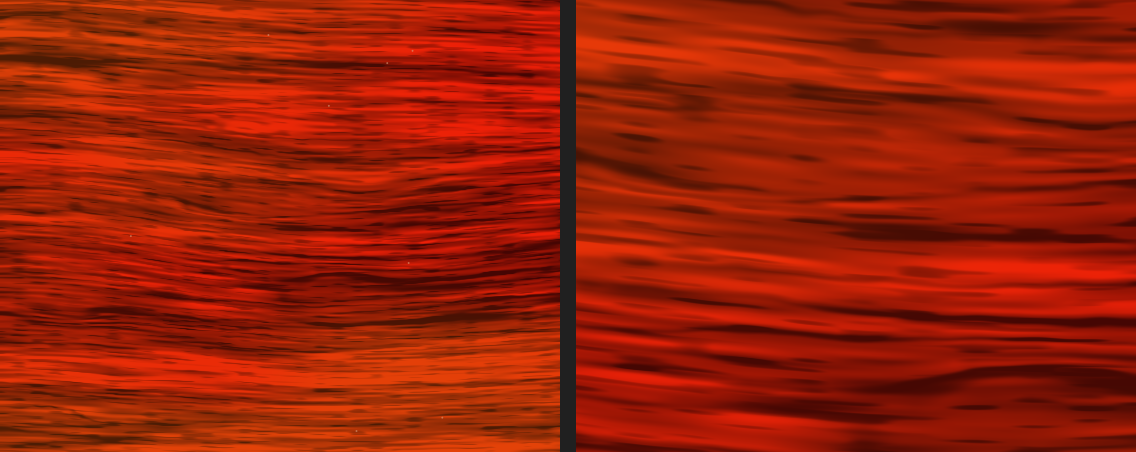
Left: the whole. Right: its middle third, enlarged.
Give the GLSL for this texture, as a WebGL 2 fragment shader.

```glsl
#version 300 es
precision highp float;
// Polished rosewood veneer: long horizontal grain sampled along a gently warped
// height field. Scattered oval swellings bend the rings into cathedral figures,
// while crisp straight fibres and short pores run over everything.

#define BAND_FREQ 13.0
#define RING_FREQ 46.0
#define LINE_FREQ 92.0
#define FIBRE_FREQ 180.0
#define BAND_GAIN 0.40
#define RING_GAIN 0.42
#define LINE_GAIN 0.46
#define FIBRE_GAIN 0.52
#define WARP 0.08
#define FIGURES 9
#define FIGURE_LIFT 0.034
#define EXPOSURE 0.62

uniform vec2 u_resolution;
out vec4 fragColor;

float hash(vec2 p) {
    return fract(sin(dot(p, vec2(127.1, 311.7))) * 43758.5453);
}

float noise(vec2 p) {
    vec2 i = floor(p), f = fract(p);
    f = f * f * (3.0 - 2.0 * f);
    return mix(mix(hash(i), hash(i + vec2(1, 0)), f.x),
               mix(hash(i + vec2(0, 1)), hash(i + vec2(1, 1)), f.x), f.y);
}

// Slow wave shared by every layer
float slope(vec2 p) {
    return p.y + WARP * (noise(p * vec2(1.3, 2.2) + 4.0) - 0.5);
}

// Height across the rings, with ripples and oval figures added
float ringHeight(vec2 p, float aspect) {
    float h = slope(p);
    h += 0.012 * (noise(p * vec2(5.0, 14.0) + 17.0) - 0.5);
    h += 0.007 * (noise(p * vec2(13.0, 38.0) + 31.0) - 0.5);
    h += 0.003 * (noise(p * vec2(45.0, 110.0) + 53.0) - 0.5);
    for (int i = 0; i < FIGURES; i++) {
        float k = float(i);
        vec2 centre = vec2(hash(vec2(k, 2.3)) * aspect,
                           (k + 0.2 + 0.6 * hash(vec2(k, 7.9))) / float(FIGURES));
        vec2 size = vec2(0.08 + 0.14 * hash(vec2(k, 5.1)), 0.028);
        vec2 d = (p - centre) / size;
        float side = hash(vec2(k, 9.7)) < 0.5 ? -1.0 : 1.0;
        h += side * FIGURE_LIFT * exp(-dot(d, d));
    }
    return h;
}

// Small pale dust marks, one candidate per cell
float dust(vec2 p, float pixel) {
    vec2 cell = floor(p * 16.0);
    vec2 centre = (cell + 0.2 + 0.6 * vec2(hash(cell + 3.0), hash(cell + 8.0))) / 16.0;
    float present = step(0.96, hash(cell + 21.0));
    return present * (1.0 - smoothstep(0.0006, 0.0012 + pixel, length(p - centre)));
}

void main() {
    vec2 p = gl_FragCoord.xy / u_resolution.y;
    vec2 uv = gl_FragCoord.xy / u_resolution;
    float h = ringHeight(p, u_resolution.x / u_resolution.y);
    float straight = slope(p);
    float fibreY = mix(straight, h, 0.25);

    // Grain layers, coarse to fine; the finest ignore most of the figure
    float band = noise(vec2(p.x * 0.9 + 3.0, mix(straight, h, 0.7) * BAND_FREQ));
    float ring = noise(vec2(p.x * 1.8 + 11.0, h * RING_FREQ));
    float line = noise(vec2(p.x * 4.0 + 23.0, mix(straight, h, 0.6) * LINE_FREQ));
    float fibre = noise(vec2(p.x * 11.0, fibreY * FIBRE_FREQ));
    float tone = EXPOSURE + BAND_GAIN * (band - 0.5) + RING_GAIN * (ring - 0.5)
               + LINE_GAIN * (line - 0.5) + FIBRE_GAIN * (fibre - 0.5);

    // Thin dark ring edges, strongest inside the darker bands
    float vein = abs(noise(vec2(p.x * 1.3 + 41.0, h * 36.0)) - 0.5);
    float veinMask = smoothstep(0.65, 0.25, band);
    tone -= (0.08 + 0.20 * veinMask) * (1.0 - smoothstep(0.0, 0.11, vein));

    // Short hair-thin pores along the fibres
    float pore = noise(vec2(p.x * 24.0 + 7.0, fibreY * 250.0));
    tone -= 0.30 * (smoothstep(0.55, 0.95, pore) - 0.12);
    tone = clamp(tone, 0.0, 1.0);

    // Crimson heart towards the middle and upper right, amber elsewhere
    float crimson = 0.76 - 1.9 * abs(uv.y - 0.43) + 1.5 * uv.x * uv.x * uv.y * uv.y;
    crimson += 0.7 * (noise(vec2(p.x * 2.2 + 5.0, straight * 8.0)) - 0.5);
    crimson = smoothstep(-0.1, 1.0, crimson);

    vec3 dark = mix(vec3(0.30, 0.11, 0.015), vec3(0.27, 0.02, 0.012), crimson);
    vec3 middle = mix(vec3(0.59, 0.18, 0.022), vec3(0.60, 0.070, 0.016), crimson);
    vec3 light = mix(vec3(0.89, 0.26, 0.032), vec3(0.93, 0.12, 0.028), crimson);
    vec3 colour = mix(dark, middle, smoothstep(0.0, 0.55, tone));
    colour = mix(colour, light, smoothstep(0.45, 1.0, tone));

    colour = mix(colour, vec3(0.85, 0.62, 0.48), 0.6 * dust(p, 1.0 / u_resolution.y));
    fragColor = vec4(colour, 1.0);
}
```
